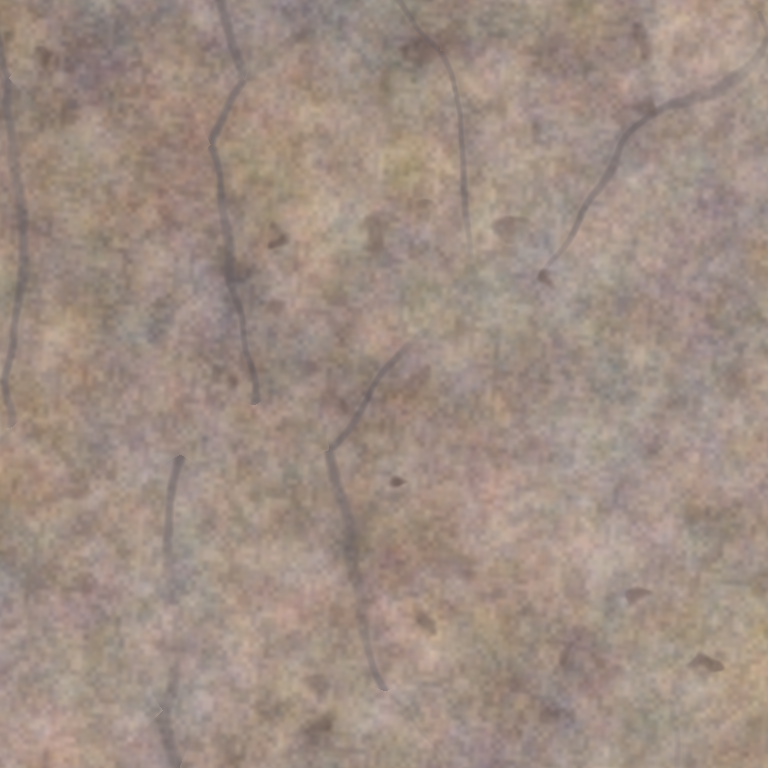
This texture is drawn by a Shadertoy shader. Its source:

```glsl
const vec3 STONE = vec3(0.629, 0.560, 0.519);
const vec3 LIGHT_AXIS = vec3(1.0, 0.93, 0.82);
const vec3 WARM_AXIS = vec3(0.024, -0.003, -0.042);
const vec3 PINK_AXIS = vec3(0.010, -0.014, 0.008);
const vec3 VEIN = vec3(0.475, 0.435, 0.435);
const vec3 SPOT = vec3(0.43, 0.36, 0.34);
const float MOTTLE_SCALE = 4.0;
const float MOTTLE_CONTRAST = 0.084;
const vec2 VEIN_CELLS = vec2(3.7, 2.1);
const float VEIN_WIDTH = 0.0055;
const float VEIN_STRENGTH = 0.75;
const float SPOT_CELLS = 10.0;
const float SPOT_SHARE = 0.24;

float hash(vec2 p) {
    vec3 q = fract(vec3(p.xyx) * 0.1031);
    q += dot(q, q.yzx + 33.33);
    return fract((q.x + q.y) * q.z);
}

vec2 hash2(vec2 p) {
    return vec2(hash(p + 17.3), hash(p + 91.7));
}

// Smooth value noise centred on zero
float noise(vec2 p) {
    vec2 i = floor(p), f = fract(p);
    f = f * f * (3.0 - 2.0 * f);
    float low = mix(hash(i), hash(i + vec2(1, 0)), f.x);
    float high = mix(hash(i + vec2(0, 1)), hash(i + vec2(1, 1)), f.x);
    return mix(low, high, f.y) - 0.5;
}

float fbm(vec2 p, int octaves, float gain) {
    const mat2 TURN = mat2(0.8, 0.6, -0.6, 0.8);
    float sum = 0.0, amplitude = 1.0;
    for (int i = 0; i < octaves; i++) {
        sum += amplitude * noise(p);
        p = TURN * p * 2.06 + 19.1;
        amplitude *= gain;
    }
    return sum;
}

vec2 cellPoint(vec2 id) {
    return id + 0.1 + 0.8 * hash2(id);
}

// Branching cracks: borders of tall warped cells, horizontal ones faded out
float veins(vec2 uv) {
    vec2 warp = vec2(noise(uv * 6.0 + 40.0), noise(uv * 6.0 + 80.0)) * 0.06
              + vec2(noise(uv * 22.0 + 11.0), noise(uv * 22.0 + 57.0)) * 0.012;
    vec2 p = (uv + warp) * VEIN_CELLS + 30.0;
    vec2 base = floor(p), homeId = base, home = p;
    float nearest = 1e3;
    for (int k = 0; k < 9; k++) {
        vec2 id = base + vec2(k % 3 - 1, k / 3 - 1);
        vec2 q = cellPoint(id);
        float d = distance(p, q);
        if (d < nearest) { nearest = d; home = q; homeId = id; }
    }
    float border = 1e3, upright = 0.0, seed = 0.0;
    for (int k = 0; k < 25; k++) {
        vec2 id = homeId + vec2(k % 5 - 2, k / 5 - 2);
        if (id == homeId) continue;
        vec2 q = cellPoint(id);
        vec2 normal = normalize(q - home);
        vec2 slope = normal * VEIN_CELLS;
        float d = dot(0.5 * (q + home) - p, normal) / length(slope);
        if (d < border) {
            border = d;
            upright = abs(normalize(slope).x);
            seed = hash(id + homeId + 5.0);
        }
    }
    float width = VEIN_WIDTH * mix(0.75, 1.35, seed) * (1.0 + 0.7 * noise(uv * 9.0));
    float core = 1.0 - smoothstep(width * 0.2, width * 1.5, border);
    float halo = 0.25 * exp(-border * border / (9.0 * width * width));
    float fade = smoothstep(-0.35, 0.1, noise(uv * 5.0 + 63.0));
    float strength = smoothstep(0.45, 0.75, upright) * smoothstep(0.08, 0.4, seed);
    return max(core, halo) * strength * mix(0.25, 1.0, fade);
}

// Scattered dark pits with ragged soft rims
float spots(vec2 uv) {
    vec2 p = uv * SPOT_CELLS + 0.35 * vec2(noise(uv * 45.0), noise(uv * 45.0 + 31.0));
    vec2 base = floor(p);
    float cover = 0.0;
    for (int k = 0; k < 9; k++) {
        vec2 id = base + vec2(k % 3 - 1, k / 3 - 1);
        float seed = hash(id + 203.0);
        float radius = mix(0.10, 0.23, hash(id + 311.0));
        float d = distance(p, id + hash2(id + 401.0));
        float pit = 1.0 - smoothstep(radius * 0.3, radius * 1.25, d);
        cover = max(cover, pit * step(seed, SPOT_SHARE) * mix(0.25, 0.75, hash(id + 509.0)));
    }
    return cover;
}

void mainImage(out vec4 fragColor, in vec2 fragCoord) {
    vec2 uv = fragCoord / iResolution.y;

    // Mottled stone with drifting warm, cool and pink tints
    float mottle = fbm(uv * MOTTLE_SCALE + 7.0, 6, 1.0);
    float warmth = fbm(uv * 5.0 + 120.0, 5, 0.9);
    float pink = fbm(uv * 8.0 + 220.0, 4, 1.0);
    vec3 color = STONE + LIGHT_AXIS * MOTTLE_CONTRAST * mottle;
    color += WARM_AXIS * warmth + PINK_AXIS * pink;

    // Veins and pits keep some of the grain beneath
    vec3 grain = LIGHT_AXIS * MOTTLE_CONTRAST * 0.5 * mottle;
    color = mix(color, VEIN + grain, VEIN_STRENGTH * veins(uv));
    color = mix(color, SPOT + grain, spots(uv));

    fragColor = vec4(color, 1.0);
}
```
